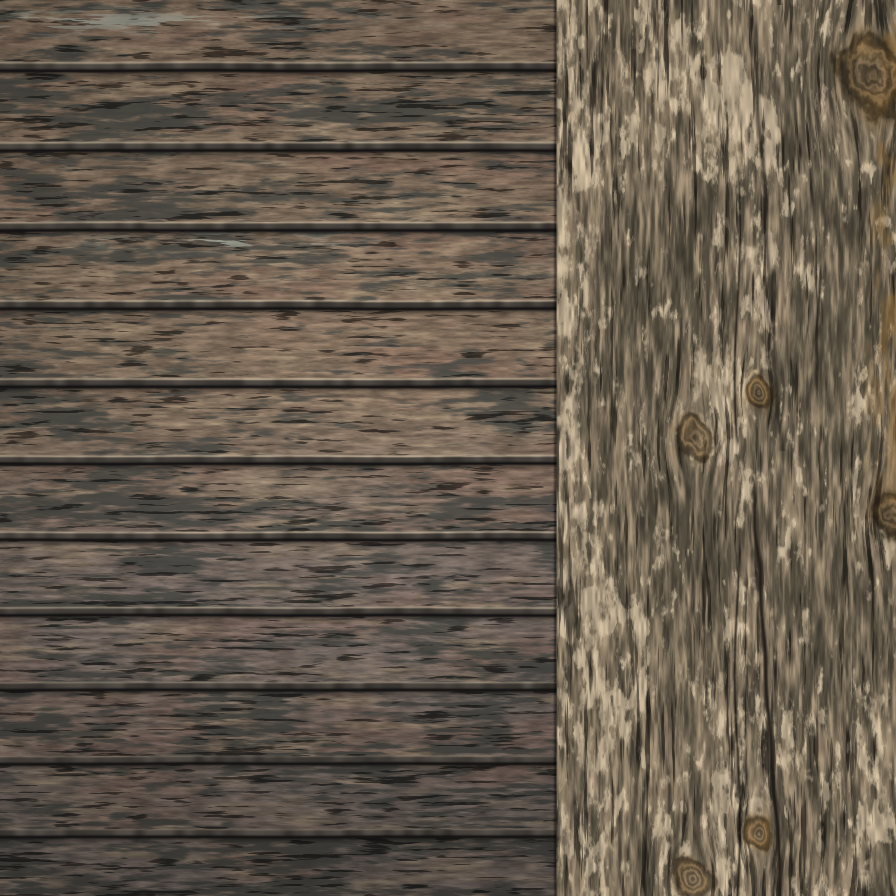
A WebGL 2 fragment shader for this texture:

```glsl
#version 300 es
precision highp float;
// Weathered wood: dark horizontal slats beside one pale, knotty vertical board.
uniform vec2 u_resolution;
out vec4 fragColor;

const float SPLIT = 0.621;   // left edge of the vertical board
const float PERIOD = 0.497;  // vertical repeat of the knots and the crack

float hash(vec2 p) {
  return fract(sin(dot(p, vec2(127.1, 311.7))) * 43758.5);
}

float noise(vec2 p) {
  vec2 i = floor(p), f = fract(p);
  f = f * f * (3.0 - 2.0 * f);
  return mix(mix(hash(i), hash(i + vec2(1, 0)), f.x),
             mix(hash(i + vec2(0, 1)), hash(i + vec2(1, 1)), f.x), f.y);
}

float fbm(vec2 p) {
  float sum = 0.0, amp = 0.53;
  for (int i = 0; i < 4; i++) {
    sum += amp * noise(p);
    p = p * 2.03 + 17.3;
    amp *= 0.5;
  }
  return sum;
}

float blob(vec2 p, vec2 centre, vec2 size) {
  vec2 d = (p - centre) / size;
  return exp(-dot(d, d));
}

float line(float d, float width) {
  return exp(-d * d / (width * width));
}

// Slats: the seams crowd together slightly towards the bottom.
vec3 slats(vec2 p) {
  float down = 1.0 - p.y + 0.001 * (noise(vec2(p.x * 9.0, p.y * 12.0)) - 0.5);
  float n = (0.09 - sqrt(0.0081 - 0.001772 * (down - 0.0742))) / 0.000886;
  float id = floor(n);
  float s = (fract(n) - step(0.5, fract(n))) * 0.086;
  vec2 q = p + vec2(id * 3.7, 0.0);
  q.y += 0.005 * (fbm(q * vec2(8.0, 25.0)) - 0.5);

  // brown wood with faint red and ochre drifts
  vec3 wood = mix(vec3(0.47, 0.40, 0.335), vec3(0.44, 0.395, 0.37), smoothstep(0.6, 0.3, p.y));
  wood = mix(wood, vec3(0.47, 0.37, 0.32), 0.5 * smoothstep(0.45, 0.75, fbm(q * vec2(7.0, 22.0))));
  wood = mix(wood, vec3(0.55, 0.485, 0.40), 0.6 * smoothstep(0.45, 0.75, fbm(q * vec2(14.0, 110.0) + 40.0)));
  wood *= 0.66 + 0.68 * fbm(q * vec2(50.0, 260.0));

  // blue-grey stains broken into streaks, and thin drying cracks
  float low = smoothstep(0.3, 0.0, p.y);
  float stain = 0.5 * fbm(q * vec2(8.0, 32.0) + 9.0) + 0.5 * fbm(q * vec2(32.0, 210.0) + 3.0) + 0.025 * low;
  wood = mix(wood, vec3(0.25, 0.255, 0.24), 0.8 * smoothstep(0.46, 0.62, stain));
  float crack = fbm(q * vec2(24.0, 250.0) + 70.0) + 0.25 * (stain - 0.5);
  wood *= 1.0 - 0.5 * smoothstep(0.60, 0.72, crack);

  // pale scratches on two of the slats
  float worn = blob(p, vec2(0.12, 0.976), vec2(0.24, 0.013)) + blob(p, vec2(0.24, 0.731), vec2(0.13, 0.009));
  float scratch = smoothstep(0.5, 0.62, fbm(q * vec2(24.0, 230.0) + 23.0));
  wood = mix(wood, vec3(0.66, 0.67, 0.62), 0.75 * worn * scratch);

  // broad light
  float light = 0.82 + 0.28 * blob(p, vec2(0.40, 0.58), vec2(0.42, 0.42));
  light *= 1.0 - 0.12 * low;
  wood *= light;

  // seam: lit lip, grey bevel, black gap and soft shadow
  float rough = noise(p * vec2(90.0, 30.0));
  float bevel = smoothstep(-0.005, -0.003, s) * smoothstep(0.006, 0.004, s);
  wood *= 1.0 - 0.25 * line(s - 0.007, 0.004);
  wood = mix(wood, vec3(0.27, 0.25, 0.23) * (0.7 + 0.5 * rough), bevel);
  float lip = line(s + 0.0042, 0.0014) * mix(0.35, 0.9, smoothstep(0.12, 0.4, p.y));
  wood = mix(wood, vec3(0.70, 0.64, 0.55) * light, lip * (0.55 + 0.45 * rough));
  return mix(wood, vec3(0.07, 0.065, 0.065), 0.95 * line(s - 0.0045, 0.0022));
}

// Board: fine vertical grain bends around knots, under flaking pale fibres.
vec3 board(vec2 p) {
  const vec4 KNOTS[4] = vec4[4](  // x, y, radius, ochre
    vec4(0.774, 0.512, 0.019, 0.4), vec4(0.847, 0.562, 0.014, 0.9),
    vec4(0.972, 0.915, 0.033, 0.6), vec4(1.000, 0.425, 0.022, 0.7));
  const vec4 PATCHES[12] = vec4[12](  // x, y, width, paleness
    vec4(0.729, 0.88, 0.040, 0.11), vec4(0.818, 0.89, 0.038, 0.12),
    vec4(0.835, 0.73, 0.030, 0.10), vec4(0.815, 0.53, 0.038, 0.14),
    vec4(0.810, 0.05, 0.045, 0.13), vec4(0.690, 0.25, 0.040, 0.09),
    vec4(0.720, 0.67, 0.055, -0.13), vec4(0.930, 0.80, 0.055, -0.11),
    vec4(0.770, 0.42, 0.050, -0.12), vec4(0.940, 0.33, 0.060, -0.10),
    vec4(0.910, 0.55, 0.040, -0.06), vec4(0.760, 0.15, 0.050, -0.04));

  float gx = p.x + 0.008 * (noise(p * vec2(5.0, 4.0)) - 0.5);
  float rings = 0.0, ochre = 0.0, core = 0.0, rim = 0.0;
  float ragged = fbm(p * vec2(70.0, 45.0)) - 0.5;
  for (int i = 0; i < 8; i++) {
    vec4 k = KNOTS[i % 4];
    if (i > 3) k.y -= PERIOD * (i > 5 ? 2.0 : 1.0);
    if (i == 4 || i == 5) k.y += 0.004;
    vec2 d = p - k.xy;
    gx -= d.x * 0.6 * blob(p, k.xy, k.z * vec2(1.6, 2.4));
    float r = length(vec2(d.x + 0.35 * d.y, 0.8 * d.y - 0.2 * d.x)) / k.z + 0.9 * ragged;
    float inside = smoothstep(1.2, 0.7, r);
    rings += inside * (0.5 + 0.5 * sin(r * 20.0));
    core = max(core, inside);
    rim += line(r - 1.0, 0.16);
    ochre += k.w * line(r - 0.85, 0.4);
  }
  float pale = 0.09 * line(p.x - 0.63, 0.03);
  for (int i = 0; i < 12; i++) {
    vec4 a = PATCHES[i];
    pale += a.w * blob(p, a.xy, a.z * vec2(1.0, 1.9));
  }

  vec2 g = vec2(gx, p.y);
  float grain = fbm(g * vec2(210.0, 24.0));
  float fibre = noise(g * vec2(340.0, 60.0) + 5.0);
  vec3 wood = mix(vec3(0.31, 0.285, 0.235), vec3(0.57, 0.505, 0.415), smoothstep(0.25, 0.75, grain + 0.7 * pale));
  float flake = 0.5 * fbm(g * vec2(50.0, 26.0)) + 0.5 * fbm(g * vec2(170.0, 60.0) + 31.0) + pale;
  wood = mix(wood, vec3(0.77, 0.70, 0.59), 0.8 * smoothstep(0.52, 0.66, flake));
  wood *= 0.78 + 0.42 * fibre;
  wood *= 1.0 - 0.5 * smoothstep(0.60, 0.74, fbm(g * vec2(170.0, 12.0) + 60.0));

  // ochre streaks by the right edge, then the knots
  float streak = smoothstep(0.95, 1.0, p.x) * smoothstep(0.3, 0.6, p.y) * smoothstep(0.45, 0.65, fbm(g * vec2(90.0, 20.0)));
  wood = mix(wood, vec3(0.58, 0.43, 0.22), 0.5 * streak);
  vec3 heart = vec3(0.42, 0.35, 0.26) * (0.55 + 0.6 * rings) * (0.7 + 0.6 * grain);
  wood = mix(wood, heart, 0.65 * core);
  wood = mix(wood, vec3(0.62, 0.45, 0.22), clamp(0.8 * ochre * grain, 0.0, 0.6));
  wood *= 1.0 - 0.4 * min(rim, 1.0);

  // long crack, deeper in the lower half
  float t = mod(p.y, PERIOD) / PERIOD;
  float path = 0.872 - 0.034 * t + 0.004 * (noise(vec2(p.y * 22.0, 3.0)) - 0.5);
  float depth = (p.y < PERIOD ? 0.9 : 0.55) * smoothstep(0.95, 0.88, t);
  wood = mix(wood, vec3(0.12, 0.105, 0.09), depth * line(p.x - path, 0.0026));
  float fissure = line(p.x - 0.823 - 0.003 * sin(p.y * 19.0), 0.0015);
  return wood * (1.0 - 0.6 * fissure * smoothstep(0.35, 0.55, noise(vec2(p.y * 9.0, 8.0))));
}

void main() {
  vec2 p = gl_FragCoord.xy / u_resolution;
  float edge = smoothstep(SPLIT - 0.001, SPLIT + 0.001, p.x);
  vec3 colour = mix(slats(p), board(p), edge);
  colour *= 1.0 - 0.45 * line(p.x - SPLIT + 0.001, 0.002);
  fragColor = vec4(clamp(colour, 0.0, 1.0), 1.0);
}
```
